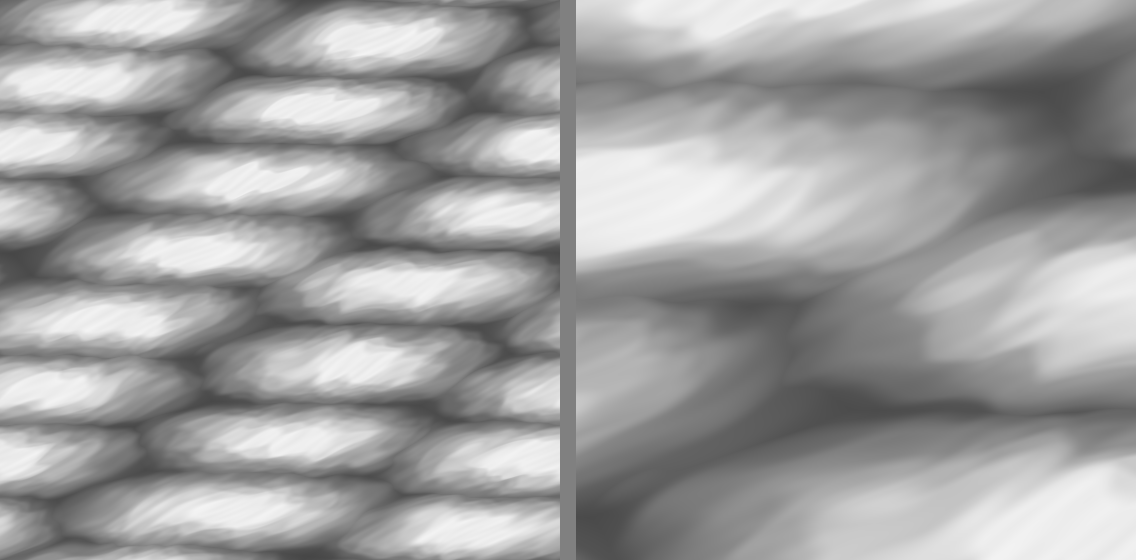
Left, the full canvas; right, a detail of the centre.
This texture is drawn by a WebGL 2 fragment shader. Its source:

```glsl
#version 300 es
precision highp float;
// Painted grey scales: sixteen slanted, rounded lozenges on a skewed lattice.
// Each is built from translucent tone layers whose outlines are broken up by
// brush-like gradient noise; everything wraps seamlessly at the canvas edge.

uniform vec2 u_resolution;
out vec4 fragColor;

const int SCALES = 16;
const int LAYERS = 8;
const vec2 LATTICE_STEP = vec2(0.4375, -0.0625);  // 7/16 across, 1/16 down
const vec2 FIRST_CENTER = vec2(0.233, 0.983);
const vec2 HALF_SIZE = vec2(0.248, 0.0625);
const float SIZE_VARIATION = 0.08;
const float SLANT = 0.5;
const float ROUNDNESS = 2.4;                      // superellipse exponent
const float CORE_EDGE = 0.40;                     // innermost layer outline
const float RIM_EDGE = 1.10;                      // outermost layer outline
const vec2 STROKE_DIRECTION = vec2(0.89, 0.456);
const vec2 STROKE_FREQUENCY = vec2(9.0, 46.0);    // along, across
const float STROKE_RAGGEDNESS = 0.36;
const float OUTLINE_WOBBLE = 0.16;
const float STREAK_CONTRAST = 0.07;
const float GAP_TONE = 0.335;
const float CORE_TONE = 0.93;
const float TAU = 6.2831853;

float hash(vec3 p) {
  p = fract(p * 0.1031);
  p += dot(p, p.zyx + 31.32);
  return fract((p.x + p.y) * p.z);
}

float cornerSlope(vec2 cell, vec2 offset, float seed) {
  float angle = TAU * hash(vec3(cell, seed));
  return dot(vec2(cos(angle), sin(angle)), offset);
}

float gradientNoise(vec2 p, float seed) {
  vec2 c = floor(p), f = p - c;
  vec2 w = f * f * f * (f * (f * 6.0 - 15.0) + 10.0);
  vec2 e = vec2(1.0, 0.0);
  float low = mix(cornerSlope(c, f, seed), cornerSlope(c + e, f - e, seed), w.x);
  float high = mix(cornerSlope(c + e.yx, f - e.yx, seed),
                   cornerSlope(c + 1.0, f - 1.0, seed), w.x);
  return mix(low, high, w.y);
}

// Lattice position with a slow drift between neighbouring scales
vec2 scaleCenter(float index) {
  float driftX = 0.065 * mod(index, 8.0) / 8.0;
  float driftY = mod(index, 2.0) < 0.5
    ? 0.005 + 0.017 * cos(TAU * (index - 13.5) / 16.0)
    : -0.008;
  return FIRST_CENTER + index * LATTICE_STEP + vec2(driftX, -driftY);
}

// Distance from the center: 0 in the middle, 1 on the outline
float lozenge(vec2 p, vec2 halfSize) {
  p.x -= SLANT * p.y;
  vec2 a = pow(abs(p) / halfSize + 1e-5, vec2(ROUNDNESS));
  return pow(a.x + a.y, 1.0 / ROUNDNESS);
}

// Stack of ragged layers, from 0 in the gaps to about 1 in the core
float paintScale(vec2 p, float dist, float index) {
  float seed = index * 20.0 + 1.0;
  vec2 brush = vec2(dot(p, STROKE_DIRECTION),
                    dot(p, vec2(-STROKE_DIRECTION.y, STROKE_DIRECTION.x)));
  brush.y += 0.02 * gradientNoise(p * 7.0, seed);
  float wobble = OUTLINE_WOBBLE * gradientNoise(p * vec2(9.0, 16.0), seed + 1.0);
  float cover = 0.0;
  for (int k = 0; k < LAYERS; k++) {
    float depth = float(k) / float(LAYERS - 1);
    float layerSeed = seed + 2.0 + float(k);
    float stroke = gradientNoise(brush * STROKE_FREQUENCY, layerSeed);
    float ragged = STROKE_RAGGEDNESS * mix(1.0, 0.4, depth);
    float softness = mix(0.05, 0.13, hash(vec3(index, float(k), 7.0)));
    float edge = mix(CORE_EDGE, RIM_EDGE, depth) + wobble + ragged * stroke;
    cover += 1.0 - smoothstep(edge - softness, edge + softness, dist);
  }
  cover /= float(LAYERS);
  // Bristle streaks, strongest in the half tones
  float streak = gradientNoise(brush * STROKE_FREQUENCY * vec2(1.2, 2.2), seed + 12.0);
  return cover + STREAK_CONTRAST * streak * smoothstep(0.0, 0.5, cover);
}

void main() {
  vec2 uv = gl_FragCoord.xy / u_resolution;
  float cover = 0.0;
  float nearest = 2.0;
  for (int i = 0; i < SCALES; i++) {
    float index = float(i);
    vec2 p = fract(uv - scaleCenter(index) + 0.5) - 0.5;
    vec2 vary = vec2(hash(vec3(index, 3.0, 1.0)), hash(vec3(index, 5.0, 2.0)));
    float dist = lozenge(p, HALF_SIZE * (1.0 + SIZE_VARIATION * (2.0 * vary - 1.0)));
    nearest = min(nearest, dist);
    if (dist < 1.5) cover = max(cover, paintScale(p, dist, index));
  }
  // Gaps sink a little darker where they are widest
  float shadow = 0.06 * smoothstep(1.0, 1.35, nearest);
  float tone = mix(GAP_TONE, CORE_TONE, cover) - shadow;
  fragColor = vec4(vec3(clamp(tone, 0.0, 1.0)), 1.0);
}
```
